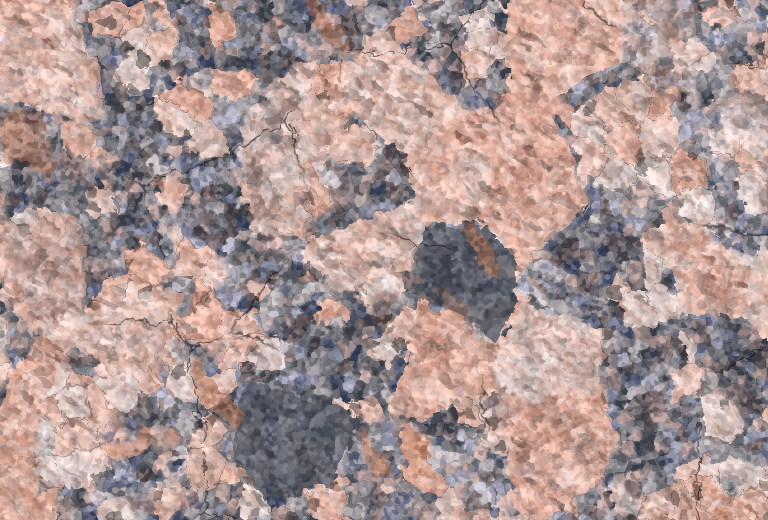
This texture is drawn by a Shadertoy shader. Its source:

```glsl
// Rough granite: pink and cream feldspar crystals set in a blue-grey speckled matrix.
// Soft cellular noise at several scales gives the crystals, grains, streaks and cracks;
// layered sines bend the outlines and gather the dark minerals into drifts.

#define LARGE_SCALE 5.6      // crystal cells per canvas height
#define MEDIUM_SCALE 17.0
#define SMALL_SCALE 46.0
#define FINE_SCALE 112.0
#define LARGE_CUT 0.76       // higher means fewer crystals
#define MEDIUM_CUT 0.60
#define DARK_MINERAL vec3(0.22, 0.235, 0.275)
#define PALE_MINERAL vec3(0.88, 0.84, 0.85)
#define PINK_FELDSPAR vec3(0.88, 0.67, 0.60)
#define CREAM_FELDSPAR vec3(0.87, 0.81, 0.80)
#define RUST vec3(0.70, 0.46, 0.35)

vec3 hash(vec2 p) {
    vec3 q = fract(p.xyx * vec3(0.1031, 0.1030, 0.0973));
    q += dot(q, q.yxz + 33.33);
    return fract((q.xxy + q.yzz) * q.zyx);
}

// Smooth-edged cells: xyz = random values of the cell, w = 1 inside, 0.5 on borders
vec4 grains(vec2 p, float sharpness) {
    vec2 base = floor(p);
    vec4 sum = vec4(0.0);
    float peak = 0.0;
    for (int j = -1; j <= 1; j++) {
        for (int i = -1; i <= 1; i++) {
            vec2 id = base + vec2(i, j);
            vec3 rnd = hash(id);
            vec2 d = id + 0.5 + 0.9 * (hash(id + 37.0).xy - 0.5) - p;
            float weight = exp(-sharpness * (dot(d, d) + 0.25 * rnd.z));
            sum += weight * vec4(rnd, 1.0);
            peak = max(peak, weight);
        }
    }
    return vec4(sum.xyz, peak) / sum.w;
}

mat2 rotation(float angle) {
    float c = cos(angle), s = sin(angle);
    return mat2(c, s, -s, c);
}

// Layered sines, roughly -1 to 1
float drift(vec2 p) {
    float total = 0.0, amplitude = 0.55;
    for (int i = 0; i < 4; i++) {
        p = rotation(1.1) * p + 1.7;
        total += amplitude * sin(p.x + 1.3 * sin(p.y)) * cos(0.7 * p.y);
        p *= 1.8;
        amplitude *= 0.65;
    }
    return total;
}

void mainImage(out vec4 fragColor, in vec2 fragCoord) {
    vec2 p = fragCoord / iResolution.y;

    // Grain layers, the finer ones roughening the coarser outlines
    vec4 fine = grains(p * FINE_SCALE + 11.0, 11.0);
    vec2 bent = p + 0.012 * vec2(drift(p * 15.0), drift(p * 15.0 + 40.0));
    bent += 0.007 * (fine.xy - 0.5);
    vec4 small = grains(bent * SMALL_SCALE + 5.0, 14.0);
    vec2 rough = bent + 0.014 * (small.xy - 0.5);
    vec4 medium = grains(rough * MEDIUM_SCALE + 23.0, 28.0);
    vec4 large = grains(rough * vec2(1.1, 0.9) * LARGE_SCALE + 71.0, 60.0);
    vec4 streak = grains(rotation(0.55) * bent * vec2(34.0, 90.0) + 3.0, 9.0);
    float region = drift(p * 9.0 + 6.0);

    // Speckled matrix, darker along the drifts, with violet and blush grains
    float tone = 0.47 + 0.62 * (small.x - 0.5) + 0.42 * (fine.x - 0.5);
    tone += 0.20 * region + 0.16 * (medium.y - 0.5);
    tone -= 0.14 * smoothstep(0.85, 0.5, small.w);
    vec3 color = mix(DARK_MINERAL, PALE_MINERAL, clamp(tone, 0.0, 1.0));
    color += vec3(-0.035, -0.015, 0.045) * smoothstep(0.7, 0.85, small.y);
    color *= mix(vec3(1.0), vec3(1.06, 0.95, 0.91), smoothstep(0.4, 0.2, small.y));

    // Smooth dark mineral patches
    float patchMask = smoothstep(0.09, 0.05, large.x);
    vec3 patchColor = DARK_MINERAL + 0.12 + 0.16 * (fine.x - 0.5) + 0.10 * (small.x - 0.5);
    color = mix(color, patchColor, 0.8 * patchMask);

    // Feldspar crystals of two sizes
    float bigMask = smoothstep(LARGE_CUT - 0.04, LARGE_CUT + 0.04, large.x);
    float score = medium.x + 0.28 * region + 0.10 * (small.z - 0.5);
    float mediumMask = smoothstep(MEDIUM_CUT - 0.06, MEDIUM_CUT + 0.06, score);
    mediumMask *= 1.0 - patchMask;
    float crystalMask = max(bigMask, mediumMask);
    float blush = mix(medium.y, 0.6 * large.y + 0.25 * medium.y, bigMask);
    blush += 0.45 * (streak.y - 0.5) + 0.25 * (small.y - 0.5);
    vec3 crystal = mix(PINK_FELDSPAR, CREAM_FELDSPAR, clamp(blush, 0.0, 1.0));
    crystal += 0.17 * (streak.x - 0.5) + 0.17 * (fine.x - 0.5) + 0.12 * (small.x - 0.5);
    crystal *= 1.0 - 0.22 * smoothstep(0.18, 0.04, streak.z);
    crystal *= 1.0 - 0.30 * smoothstep(0.8, 0.5, medium.w) * (1.0 - 0.7 * bigMask);
    crystal = mix(crystal, crystal * 0.62, smoothstep(0.14, 0.05, small.z) * (1.0 - 0.6 * bigMask));
    color = mix(color, crystal, 0.94 * crystalMask);

    // Rusty slivers
    vec4 sliver = grains(rotation(-0.6) * rough * vec2(22.0, 8.0) + 50.0, 22.0);
    float rustMask = smoothstep(0.95, 0.98, sliver.x);
    color = mix(color, RUST + 0.2 * (fine.x - 0.5), 0.55 * rustMask);

    // Broken hairline cracks
    vec4 fracture = grains(rough * 3.1 + 90.0, 55.0);
    float crack = smoothstep(0.78, 0.5, fracture.w);
    crack *= smoothstep(-0.05, 0.3, drift(p * 6.0 + 20.0));
    color *= 1.0 - 0.5 * crack;

    fragColor = vec4(clamp(color, 0.0, 1.0), 1.0);
}
```
